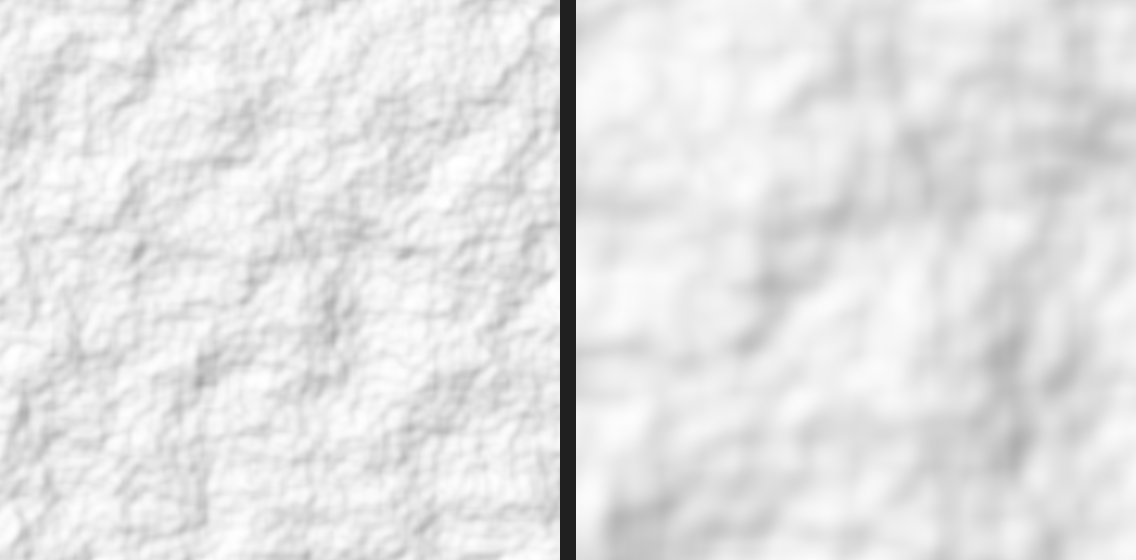
Left: the whole. Right: its middle third, enlarged.
Write a Shadertoy shader that draws this texture.

```glsl
#define BASE_CELLS 5.5
#define OCTAVES 4
#define GAIN 0.48
#define RELIEF 0.116
#define SAMPLE_STEP 0.0025
#define LIGHT_AZIMUTH -0.785
#define LIGHT_ELEVATION 1.162
#define PAPER_COLOR vec3(1.0)

// Unit gradient at a lattice point, from an integer hash
vec2 latticeGradient(ivec2 cell) {
    uint h = uint(cell.x) * 1597334677u ^ uint(cell.y) * 3812015801u;
    h = (h ^ (h >> 16)) * 2146121005u;
    h = (h ^ (h >> 15)) * 2221713035u;
    h ^= h >> 16;
    float angle = 6.28318 * float(h & 65535u) / 65536.0;
    return vec2(cos(angle), sin(angle));
}

// Gradient noise; the cubic fade keeps faint creases along the axes
float gradientNoise(vec2 p) {
    ivec2 cell = ivec2(floor(p));
    vec2 f = fract(p);
    vec2 fade = f * f * (3.0 - 2.0 * f);
    float a = dot(latticeGradient(cell), f);
    float b = dot(latticeGradient(cell + ivec2(1, 0)), f - vec2(1, 0));
    float c = dot(latticeGradient(cell + ivec2(0, 1)), f - vec2(0, 1));
    float d = dot(latticeGradient(cell + ivec2(1, 1)), f - vec2(1, 1));
    return mix(mix(a, b, fade.x), mix(c, d, fade.x), fade.y);
}

// Crumpled paper height, in units of the largest noise cell
float paperHeight(vec2 uv) {
    vec2 p = uv * BASE_CELLS + 17.0;
    float height = 0.0;
    float amplitude = 1.0;
    for (int i = 0; i < OCTAVES; i++) {
        height += amplitude * gradientNoise(p);
        p = p * 2.0 + vec2(37.3, 11.7);
        amplitude *= GAIN;
    }
    return height;
}

void mainImage(out vec4 fragColor, in vec2 fragCoord) {
    vec2 uv = fragCoord / iResolution.y;

    // Surface slope by central differences
    vec2 e = vec2(SAMPLE_STEP, 0.0);
    vec2 slope = vec2(paperHeight(uv + e.xy) - paperHeight(uv - e.xy),
                      paperHeight(uv + e.yx) - paperHeight(uv - e.yx));
    slope *= RELIEF / (2.0 * SAMPLE_STEP * BASE_CELLS);

    // Diffuse light from a distant lamp at the lower right
    vec3 normal = normalize(vec3(-slope, 1.0));
    vec2 heading = vec2(cos(LIGHT_AZIMUTH), sin(LIGHT_AZIMUTH));
    vec3 light = vec3(heading * cos(LIGHT_ELEVATION), sin(LIGHT_ELEVATION));
    float diffuse = max(dot(normal, light), 0.0);

    fragColor = vec4(PAPER_COLOR * diffuse, 1.0);
}
```
